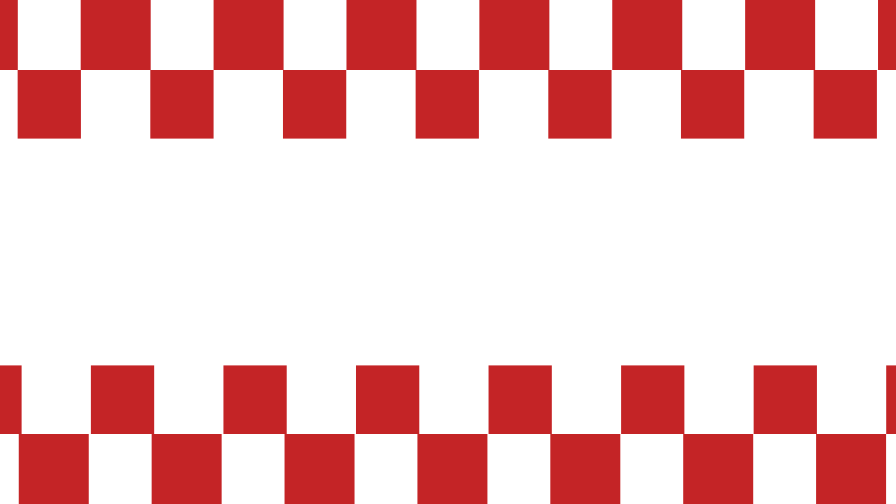
A Shadertoy shader for this background:

```glsl
// Red checkered bands along the top and bottom of a white field.

// Coverage of a box given its signed distances, softened over one pixel.
float boxMask(vec2 dist, float pixel) {
    vec2 cover = clamp(0.5 - dist / pixel, 0.0, 1.0);
    return cover.x * cover.y;
}

// A horizontal row of evenly spaced blocks; span holds its bottom and top.
float blockRow(vec2 p, vec2 span, float firstCenter, float period, float width, float pixel) {
    float x = mod(p.x - firstCenter + 0.5 * period, period) - 0.5 * period;
    float y = p.y - 0.5 * (span.x + span.y);
    return boxMask(vec2(abs(x) - 0.5 * width, abs(y) - 0.5 * (span.y - span.x)), pixel);
}

void mainImage(out vec4 fragColor, in vec2 fragCoord) {
    // The canvas spans 16 by 9 units.
    vec2 p = fragCoord / iResolution.xy * vec2(16.0, 9.0);
    float pixel = 9.0 / iResolution.y;

    // Wide blocks touch the canvas edges, narrower ones sit inside.
    float red = blockRow(p, vec2(7.75, 9.1), 2.066, 2.373, 1.25, pixel);
    red += blockRow(p, vec2(6.525, 7.75), 0.88, 2.369, 1.13, pixel);
    red += blockRow(p, vec2(1.25, 2.475), 2.188, 2.367, 1.13, pixel);
    red += blockRow(p, vec2(-0.1, 1.25), 0.96, 2.373, 1.25, pixel);

    vec3 white = vec3(1.0);
    vec3 checkRed = vec3(0.77, 0.14, 0.15);
    fragColor = vec4(mix(white, checkRed, min(red, 1.0)), 1.0);
}
```
